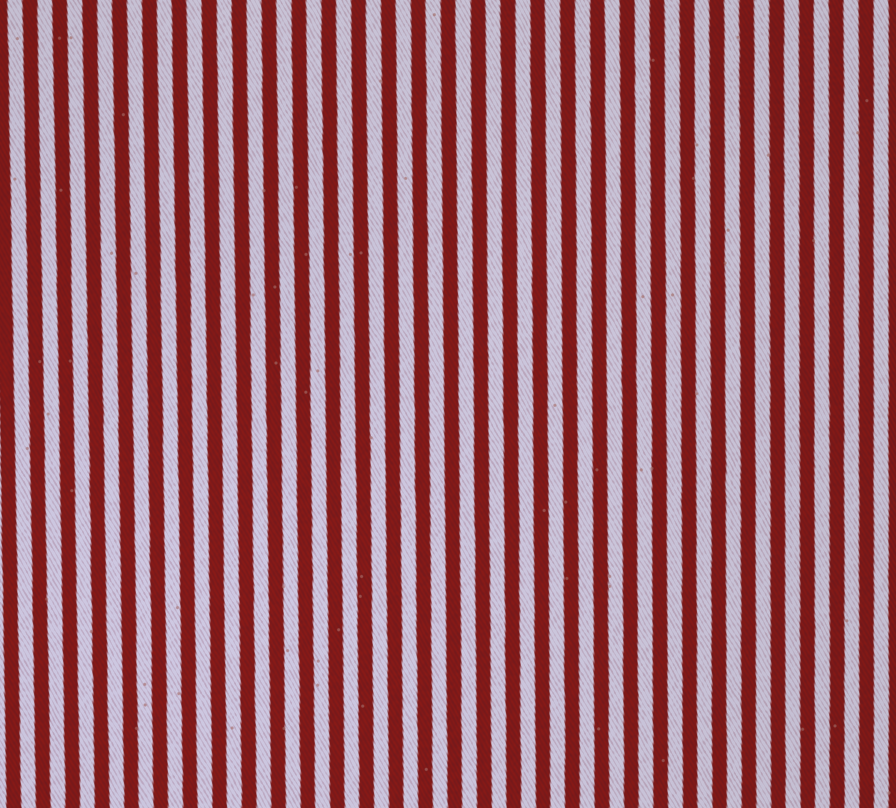
Write a Shadertoy shader that draws this texture.

```glsl
#define STRIPES 30.0
#define RED_HALF_WIDTH 0.25
#define EDGE_SOFTNESS 0.045
#define LEAN 0.0156
#define RIBS_DOWN 105.0
#define RIB_SLOPE 1.75
#define FLECK_CHANCE 0.012
#define PALE vec3(0.79, 0.77, 0.85)
#define PALE_GROOVE vec3(0.72, 0.64, 0.72)
#define RED vec3(0.525, 0.10, 0.088)
#define RED_GROOVE vec3(0.45, 0.095, 0.105)
#define FLECK vec3(0.64, 0.42, 0.40)

float hash(vec2 p) {
    return fract(sin(dot(p, vec2(127.1, 311.7))) * 43758.5453);
}

float noise(vec2 p) {
    vec2 cell = floor(p), f = fract(p);
    f = f * f * (3.0 - 2.0 * f);
    return mix(mix(hash(cell), hash(cell + vec2(1.0, 0.0)), f.x),
               mix(hash(cell + vec2(0.0, 1.0)), hash(cell + 1.0), f.x), f.y);
}

// Stripe coordinate: whole numbers lie on the red centres.
// The lean is strongest at the left edge and vanishes at the right.
float stripeCoord(vec2 uv) {
    float shift = LEAN * (1.0 - uv.y);
    return STRIPES * (uv.x - shift) / (1.0 - shift);
}

// Smooth wave for twill ribs that fall to the right, 0 in the grooves.
float twill(float phase) {
    float detail = 1.0 - smoothstep(0.4, 0.8, fwidth(phase));
    return 0.5 + 0.5 * detail * sin(6.28318 * phase);
}

// Sparse soft specks, one candidate per cell.
float flecks(vec2 p) {
    vec2 cell = floor(p);
    vec2 centre = 0.3 + 0.4 * vec2(hash(cell + 3.1), hash(cell + 8.7));
    float spot = 1.0 - smoothstep(0.06, 0.22, length(fract(p) - centre));
    return spot * step(1.0 - FLECK_CHANCE, hash(cell));
}

void mainImage(out vec4 fragColor, in vec2 fragCoord) {
    vec2 uv = fragCoord / iResolution.xy;
    vec2 p = fragCoord / iResolution.y;

    // Twill ribs with slightly uneven yarn
    float uneven = noise(p * vec2(70.0, 45.0)) - 0.5;
    float phase = RIBS_DOWN * (p.y + RIB_SLOPE * p.x) + 0.35 * uneven;
    float rib = twill(phase);
    float grain = noise(p * vec2(330.0, 260.0)) - 0.5;

    // Stripe mask, with edges nibbled by the ribs
    float stripe = stripeCoord(uv);
    float dist = abs(fract(stripe + 0.5) - 0.5);
    dist += 0.022 * (rib - 0.5) + 0.025 * uneven;
    float soft = max(EDGE_SOFTNESS, 0.7 * fwidth(stripe));
    float pale = smoothstep(-soft, soft, dist - RED_HALF_WIDTH);

    // Thread shading in each colour
    float lift = clamp(0.25 + 0.65 * rib + 0.5 * grain, 0.0, 1.0);
    vec3 paleCloth = mix(PALE_GROOVE, PALE, smoothstep(0.0, 0.75, lift));
    vec3 redCloth = mix(RED_GROOVE, RED, lift);
    vec3 colour = mix(redCloth, paleCloth, pale);

    // Stray fibres
    colour = mix(colour, FLECK, 0.65 * flecks(p * 75.0));

    // Broad light: cooler at the lower left, dimmer toward the top right
    float glow = 1.0 - smoothstep(0.0, 1.1, length(uv - vec2(0.15, 0.2)));
    colour *= 0.975 + 0.05 * glow + 0.03 * (noise(p * 3.0) - 0.5);
    colour.b += 0.025 * pale * (glow - 0.3);

    fragColor = vec4(clamp(colour, 0.0, 1.0), 1.0);
}
```
